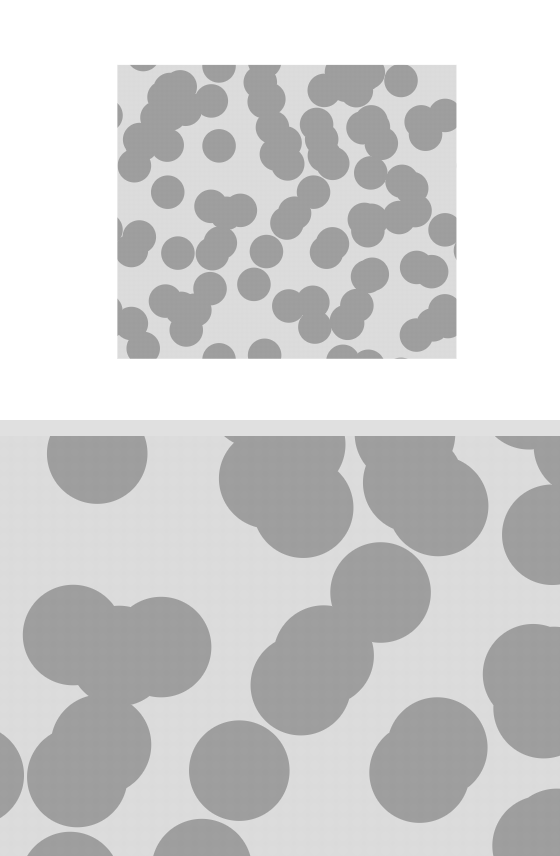
Top, the full canvas; bottom, a detail of the centre.
Reproduce this pattern procedurally as a Shadertoy shader.

```glsl
// Equal grey discs scattered at random over a pale panel with a white margin.
// Disc centres come from an integer hash; distances wrap around the panel,
// so discs cut by one side return on the other, and the white margin tiles.

const vec3 MARGIN_COLOUR = vec3(1.0);
const vec3 PANEL_COLOUR  = vec3(0.86);
const vec3 DISC_COLOUR   = vec3(0.62);

const vec2  PANEL_MIN   = vec2(0.2096, 0.1458);  // fractions of the canvas
const vec2  PANEL_MAX   = vec2(0.8151, 0.8455);
const float DISC_RADIUS = 0.0399;                // in canvas heights
const int   DISC_COUNT  = 89;
const uint  SEED        = 17u;
const vec2  WEAVE_CELLS = vec2(72.0, 62.0);      // whole repeats per panel
const float WEAVE_DEPTH = 0.002;

const float TAU = 6.2831853;

// Two independent random values in 0..1 for each index.
vec2 hash2(uint index) {
    uvec2 v = uvec2(index, SEED) * 1664525u + 1013904223u;
    v.x += v.y * 1664525u;
    v.y += v.x * 1664525u;
    v ^= v >> 16u;
    v.x += v.y * 1664525u;
    v.y += v.x * 1664525u;
    v ^= v >> 16u;
    return vec2(v >> 8u) / 16777216.0;
}

// Signed distance to a box centred on the origin (exact along its sides).
float boxDistance(vec2 p, vec2 halfSize) {
    vec2 q = abs(p) - halfSize;
    return max(q.x, q.y);
}

// Signed distance to the nearest disc, wrapped around the panel.
float discsDistance(vec2 p, vec2 panelSize) {
    float nearestSquared = 1e3;
    for (int i = 0; i < DISC_COUNT; i++) {
        vec2 offset = p - hash2(uint(i)) * panelSize;
        offset -= panelSize * round(offset / panelSize);
        nearestSquared = min(nearestSquared, dot(offset, offset));
    }
    return sqrt(nearestSquared) - DISC_RADIUS;
}

// Coverage of a shape with an edge one pixel wide.
float coverage(float signedDistance, float pixel) {
    return clamp(0.5 - signedDistance / pixel, 0.0, 1.0);
}

void mainImage(out vec4 fragColor, in vec2 fragCoord) {
    float pixel = 1.0 / iResolution.y;
    vec2 canvas = vec2(iResolution.x * pixel, 1.0);
    vec2 panelSize = (PANEL_MAX - PANEL_MIN) * canvas;
    vec2 p = fragCoord * pixel - PANEL_MIN * canvas;  // from the panel corner

    // Panel and discs
    float discs = coverage(discsDistance(p, panelSize), pixel);
    vec3 colour = mix(PANEL_COLOUR, DISC_COLOUR, discs);

    // Barely visible woven grain
    vec2 weave = cos(TAU * WEAVE_CELLS * p / panelSize);
    colour += WEAVE_DEPTH * (weave.x + weave.y);

    // White margin
    float panel = coverage(boxDistance(p - 0.5 * panelSize, 0.5 * panelSize), pixel);
    fragColor = vec4(mix(MARGIN_COLOUR, colour, panel), 1.0);
}
```
